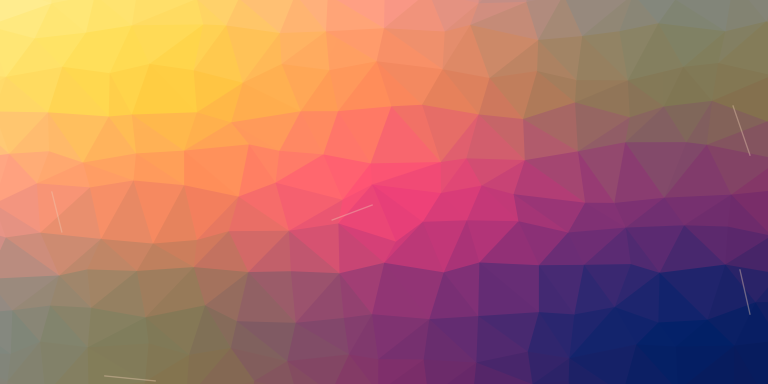
This background is drawn by a WebGL 2 fragment shader. Its source:

```glsl
#version 300 es
precision highp float;
// Low-poly mosaic: a jittered grid of points is split into flat triangles.
// Each triangle takes the mean of one colour ramp read across and read down
// at its center; edges are smoothed by analytic coverage.

uniform vec2 u_resolution;
out vec4 fragColor;

const vec2 CELL = vec2(0.125, 0.104);   // grid spacing, in canvas heights
const vec2 GRID_SHIFT = vec2(0.0, 0.2); // grid offset, in cells
const vec2 JITTER = vec2(0.60, 0.60);   // full jitter range, in cells
const vec3 HAIRLINE = vec3(0.93, 0.80, 0.70);

// Cream, yellow, coral, pink, purple and navy in equal steps
const vec3 RAMP[9] = vec3[9](
  vec3(1.00, 0.93, 0.58), vec3(1.00, 0.88, 0.35), vec3(1.00, 0.79, 0.24),
  vec3(1.00, 0.54, 0.39), vec3(1.00, 0.27, 0.47), vec3(0.70, 0.20, 0.47),
  vec3(0.22, 0.16, 0.45), vec3(0.00, 0.13, 0.41), vec3(0.04, 0.10, 0.35));

// Faint scratches: start and end points, in canvas heights
const vec4 SCRATCHES[5] = vec4[5](
  vec4(1.909, 0.724, 1.953, 0.596), vec4(0.865, 0.427, 0.969, 0.466),
  vec4(1.927, 0.297, 1.953, 0.182), vec4(0.135, 0.500, 0.161, 0.396),
  vec4(0.273, 0.021, 0.404, 0.008));

vec3 ramp(float t) {
  float s = clamp(t, 0.0, 1.0) * 8.0;
  int i = min(int(s), 7);
  return mix(RAMP[i], RAMP[i + 1], s - float(i));
}

vec3 fieldColor(vec2 uv) {
  return 0.5 * (ramp(uv.x) + ramp(1.0 - uv.y));
}

vec2 hash2(vec2 p) {
  vec3 q = fract(p.xyx * vec3(0.1031, 0.1030, 0.0973));
  q += dot(q, q.yzx + 33.33);
  return fract((q.xx + q.yz) * q.zy);
}

vec2 gridPoint(vec2 id) {
  vec2 offset = (hash2(id + 17.0) - 0.5) * JITTER;
  return (id + offset - GRID_SHIFT) * CELL;
}

float cross2(vec2 a, vec2 b) {
  return a.x * b.y - a.y * b.x;
}

// Signed distance to the line through a and b, positive on its left
float edgeDistance(vec2 p, vec2 a, vec2 b) {
  return cross2(b - a, p - a) / length(b - a);
}

// Triangle colour in rgb, premultiplied by its pixel coverage in a
vec4 triangle(vec2 p, vec2 a, vec2 b, vec2 c, float aspect, float pixel) {
  float side = sign(cross2(b - a, c - a));
  float inside = min(side * edgeDistance(p, a, b),
                 min(side * edgeDistance(p, b, c), side * edgeDistance(p, c, a)));
  float coverage = clamp(0.5 + inside / pixel, 0.0, 1.0);
  vec2 center = (a + b + c) / 3.0;
  return vec4(fieldColor(center / vec2(aspect, 1.0)), 1.0) * coverage;
}

// One grid cell, split along its shorter diagonal
vec4 cellTriangles(vec2 p, vec2 id, float aspect, float pixel) {
  vec2 a = gridPoint(id);
  vec2 b = gridPoint(id + vec2(1.0, 0.0));
  vec2 c = gridPoint(id + vec2(1.0, 1.0));
  vec2 d = gridPoint(id + vec2(0.0, 1.0));
  if (distance(a, c) < distance(b, d)) {
    return triangle(p, a, b, c, aspect, pixel) + triangle(p, a, c, d, aspect, pixel);
  }
  return triangle(p, a, b, d, aspect, pixel) + triangle(p, b, c, d, aspect, pixel);
}

float segmentDistance(vec2 p, vec2 a, vec2 b) {
  vec2 ab = b - a;
  float t = clamp(dot(p - a, ab) / dot(ab, ab), 0.0, 1.0);
  return length(p - a - ab * t);
}

void main() {
  float pixel = 1.0 / u_resolution.y;
  float aspect = u_resolution.x * pixel;
  vec2 p = gl_FragCoord.xy * pixel;

  // Gather coverage from the neighbouring cells
  vec2 home = floor(p / CELL + GRID_SHIFT);
  vec4 sum = vec4(fieldColor(p / vec2(aspect, 1.0)), 1.0) * 0.0001;
  for (int y = -1; y <= 1; y++) {
    for (int x = -1; x <= 1; x++) {
      sum += cellTriangles(p, home + vec2(x, y), aspect, pixel);
    }
  }
  vec3 color = sum.rgb / sum.a;

  // Hairline scratches
  for (int i = 0; i < 5; i++) {
    float d = segmentDistance(p, SCRATCHES[i].xy, SCRATCHES[i].zw);
    float line = 1.0 - smoothstep(0.0, 0.0008 + pixel, d);
    color = mix(color, HAIRLINE, 0.4 * line);
  }
  fragColor = vec4(color, 1.0);
}
```
